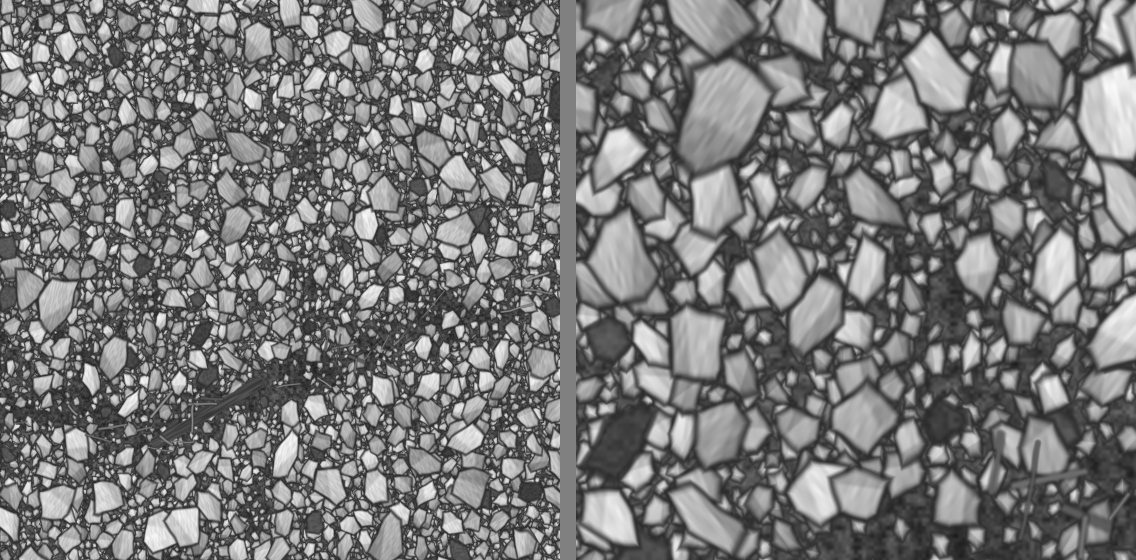
Left, the full canvas; right, a detail of the centre.
Reproduce this texture procedurally as a Shadertoy shader.

```glsl
#define LAYERS 5
#define FINEST_CELL 0.0115
#define CELL_GROWTH 1.62
#define GRAIN_RADIUS 0.335
#define FACETS 6
#define EDGE_SOFTNESS 0.0016
#define GAP_TONE 0.17
#define DARK_GRAIN_SHARE 0.07
#define CRACK_WIDTH 0.05
#define TWIGS 30

const float TAU = 6.2831853;

vec3 hash3(vec2 p) {
    vec3 q = fract(p.xyx * vec3(0.1031, 0.1030, 0.0973));
    q += dot(q, q.yxz + 33.33);
    return fract((q.xxy + q.yzz) * q.zyx);
}

float noise(vec2 p) {
    vec2 i = floor(p), f = fract(p);
    f = f * f * (3.0 - 2.0 * f);
    float low = mix(hash3(i).x, hash3(i + vec2(1, 0)).x, f.x);
    float high = mix(hash3(i + vec2(0, 1)).x, hash3(i + vec2(1, 1)).x, f.x);
    return mix(low, high, f.y);
}

mat2 rotation(float a) {
    float c = cos(a), s = sin(a);
    return mat2(c, s, -s, c);
}

float segmentDistance(vec2 p, vec2 a, vec2 b) {
    vec2 d = b - a;
    return length(p - a - d * clamp(dot(p - a, d) / dot(d, d), 0.0, 1.0));
}

// Height of the crack's centre line
float crackHeight(float x) {
    float d = x - 0.25;
    return 0.225 + max(0.36 * d, -0.2 * d);
}

// Bare soil: the ragged crack and a few scattered hollows
float soilAmount(vec2 p) {
    float ragged = noise(p * 14.0) + 0.5 * noise(p * 37.0) - 0.75;
    float d = abs(p.y - crackHeight(p.x)) + 0.05 * ragged;
    float crack = 1.0 - smoothstep(0.4 * CRACK_WIDTH, 1.3 * CRACK_WIDTH, d);
    float hollow = 0.7 * smoothstep(0.78, 0.9, noise(p * 11.0 + 40.0));
    return max(crack, hollow);
}

// Irregular convex polygon, negative inside
float grainDistance(vec2 p, vec2 id, float radius) {
    float d = -1.0;
    for (int i = 0; i < FACETS; i++) {
        vec3 h = hash3(id + float(i) * vec2(17.3, 9.1));
        float a = (float(i) + 0.75 * h.x) * TAU / float(FACETS);
        d = max(d, dot(p, vec2(cos(a), sin(a))) - radius * (0.72 + 0.5 * h.y));
    }
    return d;
}

// Paints one size class of stones over the tone below
float paintGrains(float tone, vec2 p, int layer, float cell, float soft) {
    float size = float(layer) / float(LAYERS - 1);
    float share = layer == LAYERS - 1 ? 0.3 : 0.78;
    float gap = 0.0012 + 0.04 * cell;
    vec2 base = floor(p / cell);
    for (int k = 0; k < 9; k++) {
        vec2 id = base + vec2(k % 3 - 1, k / 3 - 1);
        vec2 seed = id + float(layer) * vec2(131.0, 57.0) + 300.0;
        vec3 place = hash3(seed), look = hash3(seed + 71.7);
        vec2 center = (id + 0.2 + 0.6 * place.xy) * cell;
        vec2 q = p - center;
        if (length(q) > cell) continue;
        if (place.z > share * (1.0 - mix(0.6, 0.97, size) * soilAmount(center))) continue;

        // Stones stand mostly upright
        float stretch = 1.0 + 0.32 * look.y;
        q = rotation(1.5 * (look.x - 0.5)) * q * vec2(stretch, 1.0 / stretch);
        float radius = GRAIN_RADIUS * cell * (0.78 + 0.44 * hash3(seed + 13.9).x);
        float d = grainDistance(q, seed, radius);
        d += 0.07 * cell * (noise(p * 3.5 / cell + seed) - 0.5);

        float stone = 0.6 + 0.26 * look.z + 0.05 * size;
        float ridge = dot(q, vec2(cos(look.y * TAU), sin(look.y * TAU))) / radius;
        stone -= 0.11 * smoothstep(0.15, 0.4, ridge);
        stone += 0.05 * dot(q, vec2(-0.5, 0.8)) / radius;
        stone += 0.12 * (noise(q * vec2(330.0, 130.0) + seed) - 0.5);
        if (layer > 1 && hash3(seed + 5.3).y < DARK_GRAIN_SHARE)
            stone = 0.21 + 0.14 * look.z + 0.08 * (noise(p * 300.0) - 0.5);
        stone *= mix(0.76, 1.0, smoothstep(0.0, 0.0035, -d));

        float rim = 1.0 - smoothstep(0.3 * gap, 1.5 * gap, d);
        tone = mix(tone, GAP_TONE, 0.8 * rim);
        tone = mix(tone, stone, 1.0 - smoothstep(-soft, soft, d));
    }
    return tone;
}

// Straw and roots lying along the crack
float paintTwigs(float tone, vec2 p, float soft) {
    float stick = segmentDistance(p, vec2(0.28, 0.21), vec2(0.46, 0.315));
    stick += 0.004 * (noise(p * 60.0) - 0.5);
    float bark = 0.2 + 0.14 * noise(rotation(-0.53) * p * vec2(40.0, 400.0));
    tone = mix(tone, bark, 1.0 - smoothstep(0.009, 0.009 + 2.0 * soft, stick));
    for (int i = 0; i < TWIGS; i++) {
        vec3 h = hash3(vec2(i, 19)), g = hash3(vec2(i, 83));
        vec2 a = vec2(h.x, crackHeight(h.x) + 1.2 * CRACK_WIDTH * (h.y - 0.5));
        float angle = 0.4 + 2.6 * (h.z - 0.5);
        vec2 b = a + (0.015 + 0.045 * g.x) * vec2(cos(angle), sin(angle));
        float d = segmentDistance(p + 0.004 * (noise(p * 45.0) - 0.5), a, b);
        float width = 0.0008 + 0.0012 * g.y;
        tone = mix(tone, 0.15, 0.5 * (1.0 - smoothstep(width, 3.0 * width, d)));
        tone = mix(tone, 0.34 + 0.24 * g.z, 1.0 - smoothstep(width - soft, width + soft, d));
    }
    return tone;
}

void mainImage(out vec4 fragColor, in vec2 fragCoord) {
    float span = min(iResolution.x, iResolution.y);
    vec2 p = fragCoord / span;
    float soft = max(EDGE_SOFTNESS, 0.8 / span);

    // Binder and soil
    float grit = 0.6 * noise(p * 190.0) + 0.4 * noise(p * 420.0);
    float tone = mix(0.12, 0.46, grit);
    tone *= mix(1.0, 0.72 + 0.3 * noise(p * 25.0), soilAmount(p));

    // Stones from dust to chippings
    float cell = FINEST_CELL;
    for (int layer = 0; layer < LAYERS; layer++) {
        tone = paintGrains(tone, p, layer, cell, soft);
        cell *= CELL_GROWTH;
    }
    tone = paintTwigs(tone, p, soft);
    fragColor = vec4(vec3(clamp(tone, 0.0, 1.0)), 1.0);
}
```
